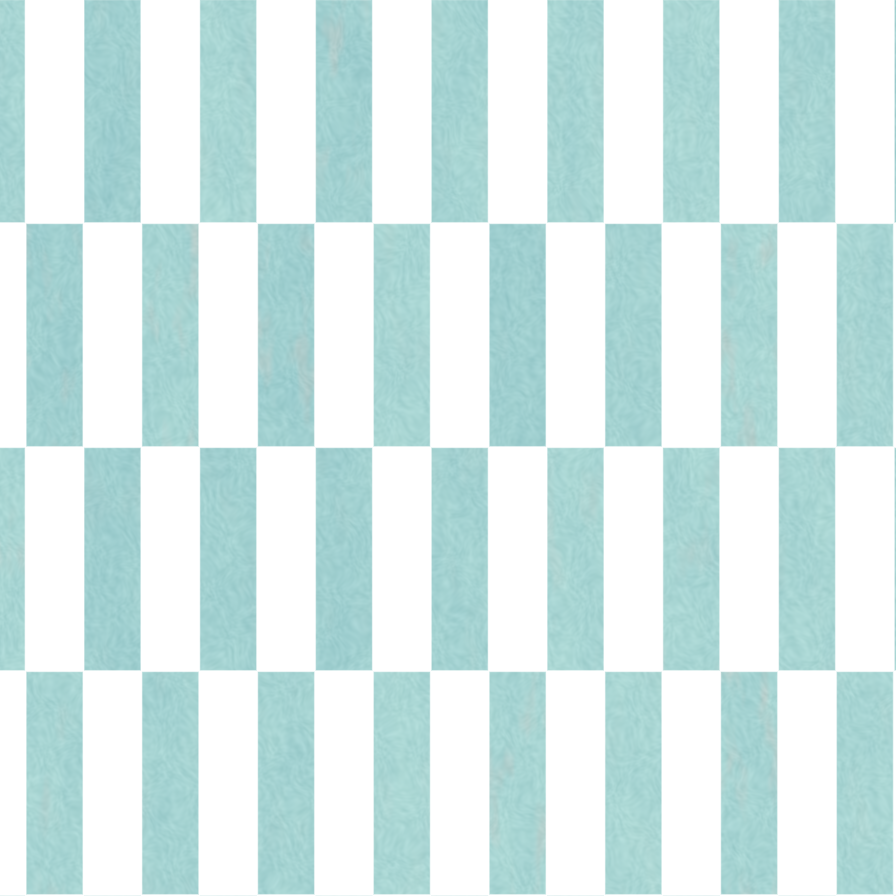
Write a three.js fragment shader that draws this pattern.

```glsl
// Draws a checkerboard of tall watercolour teal tiles on white, each tile tinted and worn differently.
varying vec2 vUv;

#define TILE vec2(0.0646, 0.25)
#define ORIGIN vec2(0.0286, 0.001)
#define GAP 0.0009
#define SOFT 0.0011
#define PAPER vec3(1.0)
#define TEAL_LIGHT vec3(0.675, 0.848, 0.835)
#define TEAL_DEEP vec3(0.595, 0.79, 0.80)
#define STAIN vec3(0.76, 0.79, 0.775)
#define GRAIN 0.075
#define WASH 0.55
#define WEAR 0.8

float hash(vec2 p) {
  vec3 q = fract(p.xyx * vec3(0.1031, 0.103, 0.0973));
  q += dot(q, q.yzx + 33.33);
  return fract((q.x + q.y) * q.z);
}

vec2 gradientAt(vec2 cell) {
  float angle = 6.2832 * hash(cell);
  return vec2(cos(angle), sin(angle));
}

// Gradient noise, roughly -0.7 to 0.7
float noise(vec2 p) {
  vec2 i = floor(p);
  vec2 f = p - i;
  vec2 u = f * f * f * (f * (f * 6.0 - 15.0) + 10.0);
  vec2 e = vec2(1.0, 0.0);
  float low = mix(dot(gradientAt(i), f), dot(gradientAt(i + e), f - e), u.x);
  float high = mix(dot(gradientAt(i + e.yx), f - e.yx),
                   dot(gradientAt(i + e.xx), f - e.xx), u.x);
  return mix(low, high, u.y);
}

float fbm(vec2 p) {
  float sum = 0.0;
  float amplitude = 0.6;
  for (int i = 0; i < 3; i++) {
    sum += amplitude * noise(p);
    p = p * 2.03 + 17.0;
    amplitude *= 0.5;
  }
  return sum;
}

float boxDistance(vec2 p, vec2 halfSize) {
  vec2 d = abs(p) - halfSize;
  return length(max(d, 0.0)) + min(max(d.x, d.y), 0.0);
}

// Short curved paper fibres, leaning and bent by a slower noise
float fibres(vec2 p) {
  vec2 bend = vec2(noise(p * 28.0), noise(p * 28.0 + 41.0)) * 0.014;
  vec2 q = p + bend;
  vec2 leaning = vec2(q.x + 0.4 * q.y, q.y - 0.4 * q.x);
  return 0.6 * noise(leaning * vec2(150.0, 75.0)) + 0.4 * noise(q * 210.0 + 9.0);
}

vec3 paint(vec2 uv, vec2 id) {
  float tint = hash(id + 31.0);
  float worn = hash(id + 87.0);
  vec2 p = uv + 8.0 * vec2(hash(id + 11.0), hash(id + 53.0)) + 20.0;

  // Pooled pigment and soft vertical brush streaks
  float pooled = fbm(p * vec2(22.0, 12.0));
  float streak = noise(p * vec2(75.0, 9.0));
  float depth = 0.15 + 0.5 * tint + WASH * pooled + 0.2 * streak;
  vec3 colour = mix(TEAL_LIGHT, TEAL_DEEP, clamp(depth, 0.0, 1.0));

  // Warm grey patches, strong on a few tiles only
  float patches = smoothstep(0.0, 0.45, fbm(p * vec2(34.0, 11.0) + 5.0));
  colour = mix(colour, STAIN, WEAR * patches * (0.12 + 0.7 * smoothstep(0.6, 1.0, worn)));

  return colour + GRAIN * fibres(p) * vec3(1.1, 0.85, 0.85);
}

void main() {
  vec2 grid = (vUv - ORIGIN) / TILE;
  vec2 id = floor(grid);
  vec2 local = (grid - id - 0.5) * TILE;

  // Alternate cells carry paint, shifted by one in each row
  float painted = 1.0 - mod(id.x + id.y, 2.0);
  float d = boxDistance(local, 0.5 * TILE - GAP);
  float cover = painted * (1.0 - smoothstep(-SOFT, SOFT, d));

  gl_FragColor = vec4(mix(PAPER, paint(vUv, id + 4.0), cover), 1.0);
}
```
